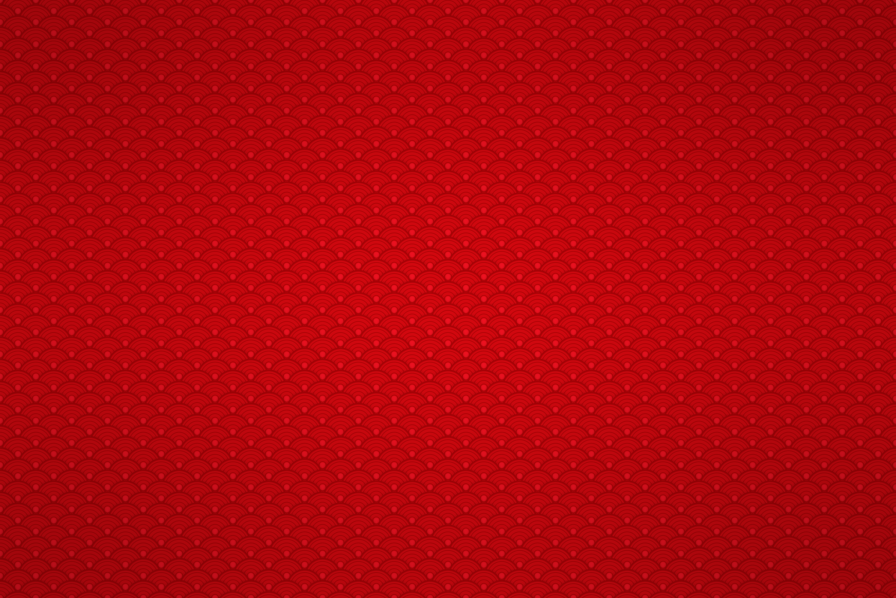
A Shadertoy shader for this pattern:

```glsl
// Red wave-scale pattern: staggered rows of overlapping discs with concentric
// ridges and a bright core, 25 scales across and 54 half-step rows down.
// Lower rows cover higher ones; a periodic glow lights the middle of the tile.

const vec2 REPEATS = vec2(25.0, 27.0);
// Height of two rows over scale width, on a 3:2 canvas
const float CELL_RATIO = REPEATS.x / REPEATS.y * 2.0 / 3.0;

// Colour of one disc at radius r, where 1 is its rim
vec3 scaleColour(float r) {
    vec3 groove = vec3(0.63, 0.015, 0.03);
    vec3 ridge = vec3(0.72, 0.028, 0.052);

    // Five concentric ridges parted by narrow grooves
    float fromGroove = abs(fract(r * 5.0 + 0.5) - 0.5);
    vec3 colour = mix(groove, ridge, smoothstep(0.06, 0.24, fromGroove));

    // Dark rim and bright core
    colour = mix(colour, vec3(0.575, 0.008, 0.02), smoothstep(0.87, 0.95, r));
    return mix(vec3(0.81, 0.06, 0.11), colour, smoothstep(0.11, 0.19, r));
}

// Frontmost disc at p, measured in cells of two rows each
vec3 scales(vec2 p) {
    float lowestRow = ceil((p.y - 0.5 / CELL_RATIO) * 2.0);
    float shadow = 0.0;
    for (int i = 0; i < 3; i++) {
        float row = lowestRow + float(i);
        float x = fract(p.x - 0.5 * mod(row, 2.0) + 0.5) - 0.5;
        float y = (p.y - 0.5 * row) * CELL_RATIO;
        float r = 2.0 * length(vec2(x, y));
        if (r < 1.0) return scaleColour(r) * (1.0 - 0.07 * shadow);
        // Soft shadow cast on the discs behind
        shadow = max(shadow, 1.0 - smoothstep(1.0, 1.16, r));
    }
    return scaleColour(1.0);
}

void mainImage(out vec4 fragColor, in vec2 fragCoord) {
    // Average a 4 x 4 grid of samples to smooth the fine ridges
    vec3 colour = vec3(0.0);
    for (int j = 0; j < 4; j++) {
        for (int i = 0; i < 4; i++) {
            vec2 offset = (vec2(i, j) + 0.5) / 4.0 - 0.5;
            colour += scales((fragCoord + offset) / iResolution.xy * REPEATS);
        }
    }
    colour /= 16.0;

    // Glow that wraps smoothly at every edge
    vec2 wave = cos(6.28319 * (fragCoord / iResolution.xy - 0.5));
    float glow = 0.5 + 0.25 * (wave.x + wave.y);
    fragColor = vec4(colour * mix(0.88, 1.15, glow), 1.0);
}
```
